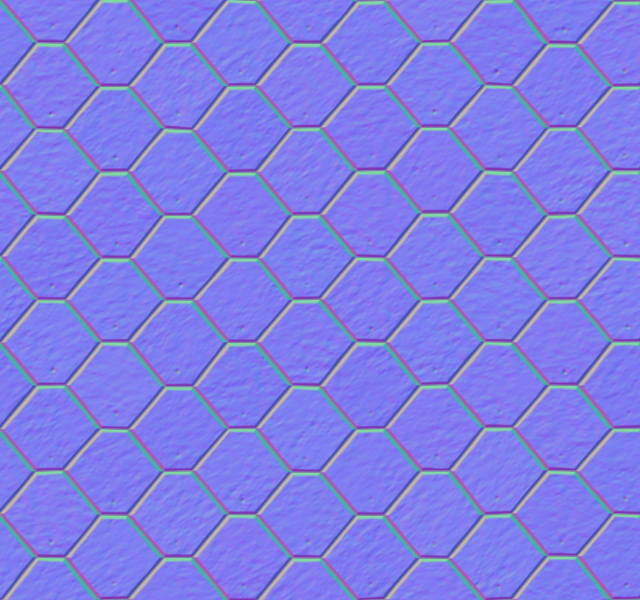
Reproduce this texture map procedurally as a Shadertoy shader.

```glsl
// Normal map of interlocking hexagonal roof tiles with rough faces, bevelled rims and nail pits.

// Layout, in units of the canvas height
const vec2  COUNT       = vec2(10.0, 7.0);          // columns across, tiles down
const float ASPECT      = 16.0 / 15.0;
const vec2  PITCH       = vec2(ASPECT, 1.0) / COUNT;
const float FIRST_COL   = 0.794;                    // centre of column zero, in columns
const float HALF_FLAT   = 0.0233;                   // half length of the flat top edge
const float WOBBLE      = 0.005;                    // unevenness of the laid tiles

// Rims
const float UPPER_WIDTH = 0.0086;
const float LOWER_WIDTH = 0.0068;
const float SEAM        = 0.0022;
const float UPPER_SLOPE = 0.70;
const float LOWER_SLOPE = 0.60;

// Faces
const float FACE_Z      = 0.90;
const float RIM_Z       = 0.28;
const float GRAIN_FREQ  = 95.0;
const float GRAIN_SLOPE = 0.10;
const float CHIP_DEPTH  = 0.30;
const float TILT        = 0.05;
const vec2  NAIL_POS    = vec2(0.0, -0.047);
const float NAIL_RADIUS = 0.0034;

float hash(vec2 p) {
    vec3 q = fract(p.xyx * 0.1031);
    q += dot(q, q.yzx + 33.33);
    return fract((q.x + q.y) * q.z);
}

vec2 hash2(vec2 p) {
    return vec2(hash(p), hash(p + 57.3));
}

float noise(vec2 p) {
    vec2 i = floor(p), f = fract(p);
    f = f * f * (3.0 - 2.0 * f);
    return mix(mix(hash(i), hash(i + vec2(1, 0)), f.x),
               mix(hash(i + vec2(0, 1)), hash(i + vec2(1, 1)), f.x), f.y);
}

// Inside distance to the tile's edge; outward receives the facing of its rim
float tileDistance(vec2 p, out vec2 outward) {
    float halfHeight = 0.5 * PITCH.y;
    float halfWidth = PITCH.x - HALF_FLAT;
    vec2 slant = normalize(vec2(halfHeight, halfWidth - HALF_FLAT));
    vec2 q = abs(p);
    float flatDist = halfHeight - q.y;
    float slantDist = dot(vec2(halfWidth, 0.0) - q, slant);
    vec2 side = clamp(p / 0.0015, -1.0, 1.0);
    float blend = smoothstep(-0.002, 0.002, slantDist - flatDist);
    outward = mix(slant, vec2(0.0, 1.0), blend) * side;
    return min(flatDist, slantDist);
}

// Stroked plaster relief with scattered chips, turned a little on each tile
float grain(vec2 p, vec2 id) {
    float a = 0.35 + 0.7 * (hash(id + 11.0) - 0.5);
    vec2 q = mat2(cos(a), -sin(a), sin(a), cos(a)) * p;
    q = q * vec2(0.7, 1.15) + 40.0 * hash2(id + 3.0);
    float chips = smoothstep(0.78, 0.98, noise(q * 0.9 + 71.0));
    return noise(q) + 0.5 * noise(q * 2.1 + 19.0) - CHIP_DEPTH * chips;
}

void mainImage(out vec4 fragColor, in vec2 fragCoord) {
    vec2 p = fragCoord / iResolution.xy * vec2(ASPECT, 1.0);
    vec2 laid = p + WOBBLE * (vec2(noise(p * 9.0), noise(p * 9.0 + 31.0)) - 0.5);

    // Choose between the tiles of the two nearest columns
    vec2 grid = laid / PITCH - vec2(FIRST_COL, 0.0);
    vec2 id = vec2(0.0), local = vec2(0.0), outward = vec2(0.0);
    float edge = -1.0;
    for (int i = 0; i < 2; i++) {
        float col = floor(grid.x) + float(i);
        float stagger = 0.5 * mod(col, 2.0);
        float row = floor(grid.y - stagger + 0.5);
        vec2 offset = (grid - vec2(col, row + stagger)) * PITCH;
        vec2 facing;
        float d = tileDistance(offset, facing);
        if (d > edge) {
            edge = d;
            id = vec2(col, row) + 20.0;
            local = offset;
            outward = facing;
        }
    }

    // Face: fine relief with patchy strength and a slight tilt
    vec2 q = local * GRAIN_FREQ;
    vec2 e = vec2(0.2, 0.0);
    vec2 rise = vec2(grain(q + e.xy, id) - grain(q - e.xy, id),
                     grain(q + e.yx, id) - grain(q - e.yx, id)) / (2.0 * e.x);
    float patchy = 0.45 + 0.8 * noise(local * 28.0 + id * 7.0) + 0.3 * hash(id + 5.0);
    vec2 slope = -GRAIN_SLOPE * patchy * rise;
    float z = FACE_Z - 0.35 * length(slope);
    slope += TILT * (hash2(id) - 0.5) - vec2(0.0, 0.025);

    // Nail pit near the lower corner
    vec2 nail = (local - NAIL_POS - 0.006 * (hash2(id + 9.0) - 0.5)) / NAIL_RADIUS;
    float pit = exp(-dot(nail, nail)) * (0.5 + 0.5 * hash(id + 13.0));
    slope -= 0.9 * nail * pit;
    z -= 0.45 * pit;

    // Rim: broad on upper edges, narrow and softer on lower ones
    float upper = smoothstep(-0.3, 0.3, outward.y);
    float wear = 0.85 + 0.3 * noise(p * 45.0);
    float width = mix(LOWER_WIDTH, UPPER_WIDTH, upper) * wear;
    float rim = 1.0 - smoothstep(0.4 * width, width, edge);
    float seam = smoothstep(0.0, max(SEAM, 1.0 / iResolution.y), edge);
    slope = mix(slope, outward * mix(LOWER_SLOPE, UPPER_SLOPE, upper) * seam, rim);
    z = mix(z, mix(RIM_Z + 0.12, RIM_Z, upper), rim);

    // Red grows toward the left, green toward the top
    fragColor = vec4(0.5 + 0.5 * vec3(-slope.x, slope.y, z), 1.0);
}
```
